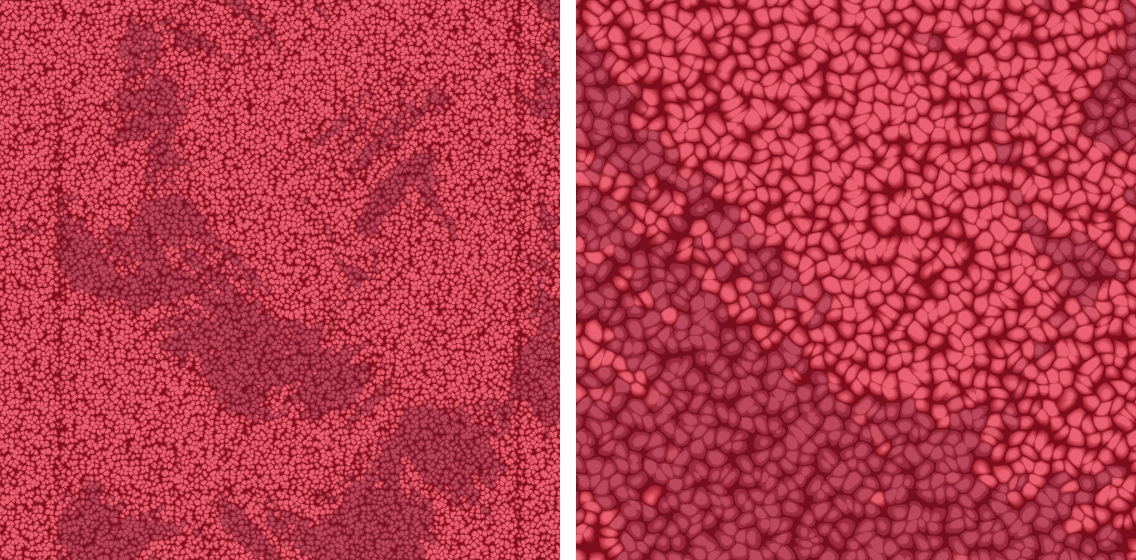
Left, the full canvas; right, a detail of the centre.
Reproduce this texture procedurally as a Shadertoy shader.

```glsl
// Looped pile carpet in coral red with ragged wine patches and faint tile seams.
// Cellular noise shapes the tufts; warped, layered sines plus a few broad bands
// decide which tufts are wine, so patch edges follow the yarn.

const float TUFTS = 112.0;   // tufts across the canvas
const int SAMPLES = 2;       // smoothing samples per axis

const vec3 DEEP_RED   = vec3(0.50, 0.05, 0.11);
const vec3 SHADE_RED  = vec3(0.67, 0.15, 0.21);
const vec3 CORAL      = vec3(0.79, 0.26, 0.32);
const vec3 LIT_CORAL  = vec3(0.92, 0.38, 0.45);
const vec3 DEEP_WINE  = vec3(0.47, 0.06, 0.13);
const vec3 WINE       = vec3(0.61, 0.16, 0.24);
const vec3 LIT_WINE   = vec3(0.74, 0.28, 0.36);

vec2 hash2(vec2 p) {
    vec3 q = fract(p.xyx * vec3(0.1031, 0.1030, 0.0973));
    q += dot(q, q.yzx + 33.33);
    return fract((q.xx + q.yz) * q.zy);
}

// Layered sines, warped and turned at every octave.
float layeredSines(vec2 p, int octaves, float gain) {
    const mat2 turn = mat2(0.8, 0.6, -0.6, 0.8);
    float sum = 0.0, amp = 1.0;
    for (int i = 0; i < octaves; i++) {
        p += 0.65 * sin(1.3 * p.yx + 2.1 * float(i) + vec2(0.4, 1.9));
        sum += amp * sin(p.x) * sin(p.y);
        p = turn * p * 1.85 + vec2(3.7, 1.3);
        amp *= gain;
    }
    return sum;
}

float segmentDistance(vec2 p, vec2 a, vec2 b) {
    vec2 ab = b - a;
    return length(p - a - ab * clamp(dot(p - a, ab) / dot(ab, ab), 0.0, 1.0));
}

// Soft band around a segment, 1 on its axis.
float band(vec2 p, vec2 a, vec2 b, float radius) {
    float d = segmentDistance(p, a, b) / radius;
    return exp(-d * d);
}

// Positive where the yarn is wine coloured.
float wineField(vec2 uv) {
    float bias = band(uv, vec2(0.26, 0.90), vec2(0.30, 0.66), 0.10);
    bias = max(bias, band(uv, vec2(0.13, 0.55), vec2(0.38, 0.43), 0.10));
    bias = max(bias, band(uv, vec2(0.42, 0.40), vec2(0.86, 0.19), 0.10));
    bias = max(bias, band(uv, vec2(0.16, 0.06), vec2(0.72, 0.03), 0.09));
    bias = max(bias, 0.8 * band(uv, vec2(0.98, 0.90), vec2(0.97, 0.30), 0.06));
    bias = max(bias, 0.6 * band(uv, vec2(0.70, 0.70), vec2(0.72, 0.52), 0.10));
    bias -= 0.5 * (1.0 - smoothstep(0.095, 0.11, uv.x)) * step(uv.y, 0.83);
    return 0.5 * layeredSines(uv * 10.0 + 4.0, 6, 0.74) + bias - 0.70;
}

// Thin grooves where the carpet tiles meet.
float seams(vec2 uv) {
    vec2 p = uv + 0.002 * sin(uv.yx * vec2(61.0, 47.0));
    float groove = band(p, vec2(0.106, 0.12), vec2(0.106, 0.83), 0.006);
    groove = max(groove, band(p, vec2(0.925, 0.0), vec2(0.927, 1.0), 0.006));
    return max(groove, 0.5 * band(p, vec2(0.106, 0.125), vec2(0.6, 0.122), 0.005));
}

// Nearest tuft: xy = offset from its centre, z = distance to the gap.
vec3 tuft(vec2 p, out vec2 centre) {
    vec2 cell = floor(p);
    float nearest = 9.0, second = 9.0;
    centre = cell;
    for (int y = -1; y <= 1; y++)
    for (int x = -1; x <= 1; x++) {
        vec2 id = cell + vec2(x, y);
        vec2 c = id + 0.05 + 0.9 * hash2(id);
        float d = length(p - c);
        if (d < nearest) { second = nearest; nearest = d; centre = c; }
        else second = min(second, d);
    }
    return vec3(p - centre, second - nearest);
}

vec3 ramp(float t, vec3 deep, vec3 shade, vec3 mid, vec3 lit) {
    vec3 c = mix(deep, shade, smoothstep(0.04, 0.25, t));
    c = mix(c, mid, smoothstep(0.25, 0.45, t));
    return mix(c, lit, smoothstep(0.45, 0.68, t));
}

vec3 carpet(vec2 uv) {
    // Bent cells give curled loops instead of straight facets.
    vec2 p = uv * TUFTS;
    p += 0.16 * sin(p.yx * 2.3 + 1.5 * sin(p * 0.9));
    vec2 centre;
    vec3 loopShape = tuft(p, centre);
    vec2 home = centre / TUFTS;

    // Rounded loops lit from the upper left, with shadowed gaps.
    float gap = 1.0 - smoothstep(0.0, 0.3, loopShape.z);
    float tone = 1.02 - 1.15 * length(loopShape.xy) - 0.25 * gap;
    tone += 0.28 * dot(loopShape.xy, vec2(-0.5, 0.8));
    tone += 0.28 * (hash2(floor(centre * 16.0)).x - 0.5);
    tone += 0.07 * layeredSines(uv * 75.0, 2, 0.7);

    // The pile dips towards wine yarn and along the seams.
    float field = wineField(home);
    tone -= 0.10 * smoothstep(-0.35, 0.0, field) + 0.28 * seams(uv);
    vec3 red = ramp(tone, DEEP_RED, SHADE_RED, CORAL, LIT_CORAL);
    vec3 wine = ramp(tone + 0.08, DEEP_WINE, WINE, WINE, LIT_WINE);
    return mix(red, wine, smoothstep(-0.06, 0.06, field));
}

void mainImage(out vec4 fragColor, in vec2 fragCoord) {
    vec3 sum = vec3(0.0);
    for (int j = 0; j < SAMPLES; j++)
    for (int i = 0; i < SAMPLES; i++) {
        vec2 shift = (vec2(i, j) + 0.5) / float(SAMPLES) - 0.5;
        sum += carpet((fragCoord + shift) / iResolution.xy);
    }
    fragColor = vec4(sum / float(SAMPLES * SAMPLES), 1.0);
}
```
